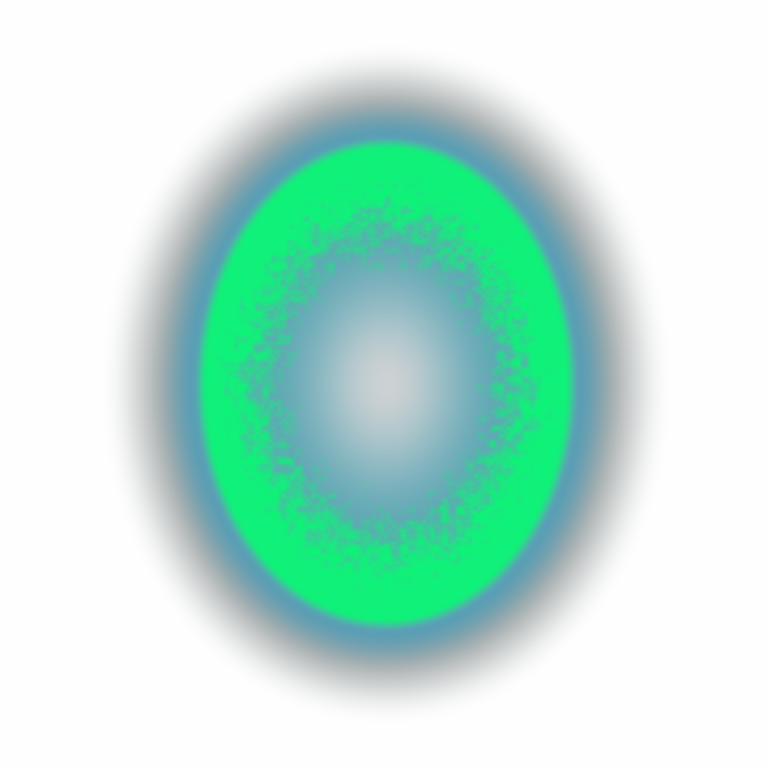
Write a WebGL 1 fragment shader that draws this background.

```glsl
precision highp float;
// A glowing upright oval ring on white: a grey core turns blue, then grainy
// green up to a soft rim, and a smoky halo fades out beyond it. Built from
// an approximate ellipse distance, smooth ramps and layered value noise.

uniform vec2 u_resolution;

const vec2 CENTER = vec2(0.503, 0.5);
const vec2 RADII = vec2(0.246, 0.318);
const float HALO_WIDTH = 0.127;

const vec3 WHITE = vec3(0.995);
const vec3 CORE_GREY = vec3(0.80, 0.82, 0.83);
const vec3 INNER_BLUE = vec3(0.38, 0.655, 0.71);
const vec3 GREEN = vec3(0.06, 0.945, 0.47);
const vec3 HALO_BLUE = vec3(0.34, 0.62, 0.71);
const vec3 HALO_SMOKE = vec3(0.50, 0.53, 0.53);

float hash(vec2 p) {
  return fract(sin(dot(p, vec2(127.1, 311.7))) * 43758.55);
}

float valueNoise(vec2 p) {
  vec2 cell = floor(p);
  vec2 f = fract(p);
  f = f * f * (3.0 - 2.0 * f);
  float low = mix(hash(cell), hash(cell + vec2(1.0, 0.0)), f.x);
  float high = mix(hash(cell + vec2(0.0, 1.0)), hash(cell + vec2(1.0)), f.x);
  return mix(low, high, f.y);
}

// Fine mottling, centred on zero
float grain(vec2 p) {
  float sum = 0.0;
  float weight = 0.5;
  for (int i = 0; i < 3; i++) {
    sum += weight * (valueNoise(p) - 0.5);
    p = p * 1.9 + vec2(17.3, 9.1);
    weight *= 0.6;
  }
  return sum;
}

// First-order signed distance to an ellipse, negative inside
float ellipseDistance(vec2 p, vec2 radii) {
  float k = length(p / radii);
  return k * (k - 1.0) / max(length(p / (radii * radii)), 0.001);
}

// Blue next to the rim, then grey smoke dissolving into white
vec3 haloColor(float d) {
  vec3 smoke = mix(HALO_BLUE, HALO_SMOKE, smoothstep(0.0, 0.065, d));
  return mix(smoke, WHITE, smoothstep(0.0, HALO_WIDTH, d));
}

// Share of green; q is the position scaled to a unit circle
float greenAmount(vec2 q, float d, float mottling) {
  float reach = length(q) + 0.05 * abs(q.y) + 0.38 * mottling;
  float band = smoothstep(0.49, 0.86, reach);
  return band * (1.0 - smoothstep(-0.014, 0.005, d));
}

void main() {
  vec2 uv = gl_FragCoord.xy / u_resolution;
  vec2 p = uv - CENTER;
  vec2 q = p / RADII;
  float d = ellipseDistance(p, RADII);

  // Core and halo meet softly at the rim
  vec3 core = mix(CORE_GREY, INNER_BLUE, smoothstep(0.0, 0.62, length(q)));
  vec3 color = mix(core, haloColor(d), smoothstep(-0.01, 0.01, d));

  // Grainy green ring
  color = mix(color, GREEN, greenAmount(q, d, grain(uv * 95.0)));

  gl_FragColor = vec4(color, 1.0);
}
```
